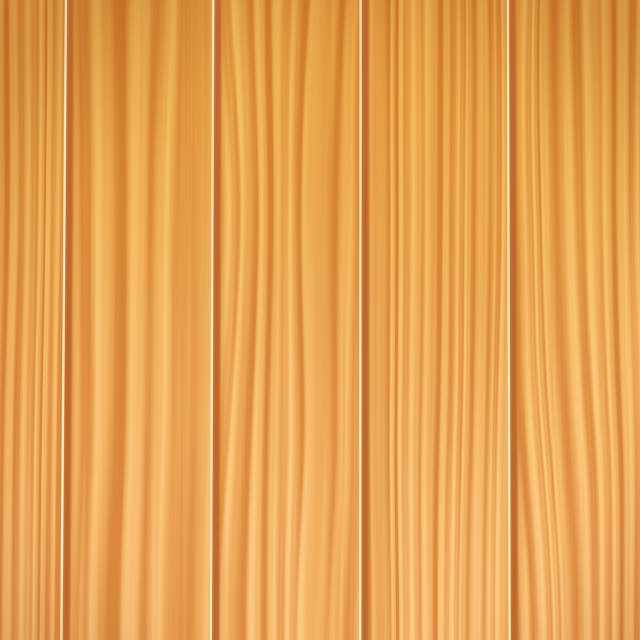
Reproduce this texture procedurally as a Shadertoy shader.

```glsl
#define PITCH 0.2318
#define FIRST_JOINT 0.0995
#define JOINT_LEAN 0.014
#define GLINT_HALF 0.0018
#define GROOVE_END 0.0145
#define FINE_STREAKS 0.34
#define PALE vec3(0.98, 0.785, 0.47)
#define HONEY vec3(0.945, 0.695, 0.365)
#define AMBER vec3(0.85, 0.525, 0.225)
#define GROOVE vec3(0.74, 0.41, 0.18)
#define GLINT vec3(0.99, 0.93, 0.77)

// Per plank: number of growth rings across, strength of their bending
const vec2 GRAIN[5] = vec2[5](vec2(11.0, 0.7), vec2(5.0, 0.6),
    vec2(7.0, 1.7), vec2(12.0, 0.8), vec2(9.0, 2.2));

float hash(vec2 p) {
    vec3 q = fract(vec3(p.xyx) * 0.1031);
    q += dot(q, q.yzx + 33.33);
    return fract((q.x + q.y) * q.z);
}

float noise(vec2 p) {
    vec2 cell = floor(p), f = fract(p);
    f = f * f * (3.0 - 2.0 * f);
    float low = mix(hash(cell), hash(cell + vec2(1, 0)), f.x);
    float high = mix(hash(cell + vec2(0, 1)), hash(cell + vec2(1, 1)), f.x);
    return mix(low, high, f.y);
}

// Soft dark line: slow rise on the left, quicker fall on the right
float ring(float g, float y, float seed) {
    float f = fract(g);
    float strength = 0.55 + 0.45 * hash(vec2(floor(g) + 40.0, seed));
    strength *= 0.7 + 0.5 * noise(vec2(floor(g) * 3.7 + seed, y * 2.5));
    return strength * smoothstep(0.05, 0.68, f) * (1.0 - smoothstep(0.7, 1.0, f));
}

// Darkness of the wood, 0 to 1; u runs across one plank
float woodGrain(float u, float x, float y, int plank) {
    vec2 grain = GRAIN[clamp(plank, 0, 4)];
    float seed = float(plank) * 17.0 + 5.0;

    // Bend the rings slowly along the plank and make their spacing uneven
    float bend = noise(vec2(u * 1.6 + seed, y * 1.4 + seed)) - 0.5;
    bend += 0.3 * (noise(vec2(u * 3.0 + seed, y * 3.0)) - 0.5);
    float spread = (u - 0.5) * (0.5 - y) * 0.6;
    float g = u * grain.x + grain.y * (bend + spread);
    g += 0.9 * noise(vec2(g * 0.8 + seed, seed));

    float rings = ring(g, y, seed);
    float faint = ring(g * 2.3 + 0.4, y, seed + 3.0);

    // Thin fibres stretched along the plank
    float fibres = 0.5 * noise(vec2(x * 95.0 + bend * 2.0, y * 1.8 + seed));
    fibres += 0.3 * noise(vec2(x * 210.0, y * 2.5 + seed));
    fibres += 0.2 * noise(vec2(x * 420.0, y * 4.0 + seed));

    float clouds = noise(vec2(u * 2.5 + seed, y * 1.7 + 9.0)) - 0.5;
    return 0.03 + 0.72 * rings + 0.2 * faint
        + FINE_STREAKS * (fibres - 0.15) + 0.22 * clouds;
}

void mainImage(out vec4 fragColor, in vec2 fragCoord) {
    vec2 uv = fragCoord / iResolution.xy;
    float aa = 0.75 / iResolution.x;

    // Planks, with joints that lean slightly towards the left side
    float x = uv.x - JOINT_LEAN * (0.6 - uv.x) * (uv.y - 0.5);
    float across = (x - FIRST_JOINT) / PITCH;
    int plank = int(floor(across)) + 1;
    float u = fract(across);
    float d = (fract(across + 0.5) - 0.5) * PITCH;

    // Wood
    float dark = clamp(woodGrain(u, x, uv.y, plank), 0.0, 1.0);
    vec3 color = mix(PALE, HONEY, smoothstep(0.0, 0.45, dark));
    color = mix(color, AMBER, smoothstep(0.3, 0.95, dark));

    // Light: deeper orange above, paler below, shaded outer corners
    color *= mix(vec3(1.01, 1.015, 1.1), vec3(0.97, 0.95, 0.8), smoothstep(0.1, 1.0, uv.y));
    vec2 corner = uv - vec2(0.52, 0.42);
    color *= 1.0 - vec3(0.1, 0.16, 0.2) * smoothstep(0.25, 0.9, dot(corner, corner) * 1.6);

    // Rounded plank edges
    float edge = smoothstep(0.012, 0.0, d - GROOVE_END) * step(0.0, d);
    edge += 0.5 * smoothstep(0.008, 0.0, -d) * step(d, 0.0);
    color = mix(color, AMBER, 0.4 * edge);

    // Groove, darkest in its middle
    float depth = smoothstep(0.0, 0.006, d) * (1.0 - smoothstep(0.009, GROOVE_END, d));
    vec3 grooveColor = mix(AMBER * 0.96, GROOVE, depth);
    float inGroove = smoothstep(-aa, aa, d) * (1.0 - smoothstep(-0.0015 - aa, aa, d - GROOVE_END));
    color = mix(color, grooveColor, inGroove);

    // Bright bevel beside the groove
    float glint = 1.0 - smoothstep(-aa, aa, abs(d) - GLINT_HALF);
    color = mix(color, GLINT, glint * (0.8 + 0.2 * noise(vec2(across, uv.y * 5.0))));

    fragColor = vec4(clamp(color, 0.0, 1.0), 1.0);
}
```
